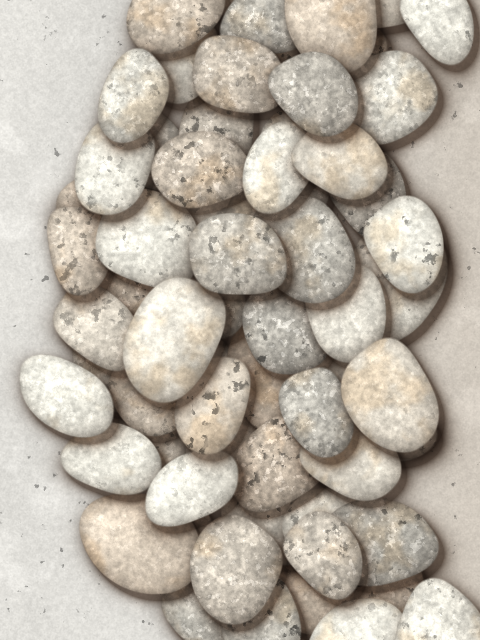
Reproduce this texture procedurally as a Shadertoy shader.

```glsl
const vec3 CREAM = vec3(0.96, 0.95, 0.90);
const vec3 GREY = vec3(0.73, 0.715, 0.675);
const vec3 TAN = vec3(0.83, 0.75, 0.66);
const vec3 CONCRETE = vec3(0.86, 0.852, 0.828);
const vec3 SHADOW = vec3(0.36, 0.30, 0.26);
const vec2 SPACING = vec2(0.127, 0.120);

struct Pebble { vec2 centre; vec2 radii; float turn; vec2 seed; };

vec2 hash2(vec2 p) {
    vec3 q = fract(p.xyx * vec3(0.1031, 0.1030, 0.0973));
    q += dot(q, q.yzx + 33.33);
    return fract((q.xx + q.yz) * q.zy);
}

float noise(vec2 p) {
    vec2 i = floor(p), f = fract(p);
    f = f * f * (3.0 - 2.0 * f);
    float low = mix(hash2(i).x, hash2(i + vec2(1.0, 0.0)).x, f.x);
    float high = mix(hash2(i + vec2(0.0, 1.0)).x, hash2(i + 1.0).x, f.x);
    return mix(low, high, f.y);
}

float fbm(vec2 p) {
    float sum = 0.0, gain = 0.533;
    for (int i = 0; i < 4; i++, gain *= 0.5) {
        sum += gain * noise(p);
        p = mat2(1.6, 1.2, -1.2, 1.6) * p + 7.3;
    }
    return sum;
}

mat2 rotation(float a) { return mat2(cos(a), sin(a), -sin(a), cos(a)); }

Pebble makePebble(vec2 cell, float under) {
    vec2 key = cell + 40.0 * under + 11.0;
    vec2 jitter = hash2(key) - 0.5, size = hash2(key + 91.0);
    vec2 stagger = vec2(0.5 * mod(cell.y, 2.0), 0.0) + 0.5 * under;
    vec2 centre = (cell + vec2(0.3, 0.15) + stagger + 0.42 * jitter) * SPACING;
    float radius = 0.064 + 0.012 * size.x + 0.02 * pow(size.x, 6.0);
    vec2 seed = hash2(key + 37.0);
    return Pebble(centre, radius * vec2(1.08, mix(0.74, 0.98, size.y)), 6.2832 * seed.x, seed);
}

// Outline of the heap, tested at pebble centres
bool inHeap(vec2 c, float inset) {
    float left = 0.055 + 0.85 * (c.y - 0.58) * (c.y - 0.58);
    float right = 0.675 + 0.02 * cos(c.y * 19.0);
    return c.x > left + inset && c.x < right - inset;
}

// Position in pebble space, bent into a slightly lopsided egg
vec2 pebbleSpace(vec2 p, Pebble b) {
    vec2 q = (p - b.centre) * rotation(b.turn) / b.radii;
    q += 0.11 * sin(q.yx * 1.8 + 6.2832 * b.seed);
    return q * vec2(1.0, 1.0 + 0.16 * (b.seed.y - 0.3) * q.x);
}

float roundness(vec2 q) {
    vec2 a = pow(abs(q), vec2(2.35));
    return pow(a.x + a.y, 1.0 / 2.35);
}

vec3 pebbleColour(vec2 p, vec2 q, Pebble b) {
    vec2 mood = hash2(b.seed * 517.0);
    vec2 grainPos = rotation(b.turn + 0.5) * p + b.seed * 9.0;
    vec3 tint = mix(GREY, CREAM, smoothstep(0.05, 0.8, mood.x));
    tint = mix(tint, TAN, 0.65 * smoothstep(0.5, 0.95, mood.y));
    // Mottling, stains, fine grit, pale flecks and dark pits
    float mottle = fbm(grainPos * 32.0);
    float stain = smoothstep(0.52, 0.75, fbm(grainPos * 17.0 + 5.0));
    float grit = fbm(grainPos * 150.0);
    tint *= 0.85 + 0.30 * mottle;
    tint *= mix(vec3(1.0), vec3(0.95, 0.88, 0.79), 0.6 * stain);
    tint *= 1.0 + mix(0.55, 0.28, mood.x) * (grit - 0.5);
    float fleck = smoothstep(0.60, 0.74, fbm(grainPos * 115.0 + 13.0));
    float pit = smoothstep(0.58, 0.74, fbm(grainPos * 95.0 + 31.0));
    tint += 0.17 * fleck * (1.0 - 0.8 * mood.x);
    tint *= 1.0 - 0.5 * pit * smoothstep(0.42, 0.62, mottle) * b.seed.y;
    // Soft light from the upper left on a domed surface
    float r = min(roundness(q), 1.0);
    vec3 normal = normalize(vec3(0.9 * rotation(b.turn) * q, sqrt(1.0 - r * r) + 0.3));
    float light = dot(normal, normalize(vec3(-0.32, 0.45, 0.85)));
    float rim = 1.0 - 0.25 * pow(r, 9.0);
    float shade = clamp((0.66 + 0.43 * light) * rim, 0.0, 1.06);
    return tint * mix(SHADOW * 0.6, vec3(1.0), shade);
}

vec3 concrete(vec2 p) {
    vec3 c = CONCRETE * (0.95 + 0.10 * fbm(p * vec2(5.0, 3.0) + 2.0));
    c *= mix(vec3(1.0), vec3(0.94, 0.91, 0.88), smoothstep(0.4, 0.75, p.x));
    c += 0.04 * smoothstep(0.58, 0.72, fbm(p * 14.0));
    c *= 1.0 - 0.35 * smoothstep(0.76, 0.86, fbm(rotation(0.6) * p * 65.0));
    return c * (0.95 + 0.10 * fbm(p * 170.0));
}

void mainImage(out vec4 fragColor, in vec2 fragCoord) {
    vec2 p = fragCoord / iResolution.y;
    float pixel = 1.0 / iResolution.y;
    vec3 colour = concrete(p);
    // Layer 0 fills the gaps; layers 1 and 2 share one grid
    for (int layer = 0; layer < 3; layer++)
    for (int row = -1; row < 10; row++)
    for (int column = -1; column < 6; column++) {
        float under = layer == 0 ? 1.0 : 0.0;
        Pebble b = makePebble(vec2(float(column), float(row)), under);
        bool later = fract(b.seed.x * 7.0) > 0.5;
        if (layer > 0 && later != (layer == 2)) continue;
        if (length(p - b.centre) > 0.19 || !inHeap(b.centre, 0.05 * under)) continue;
        vec2 shadowPos = pebbleSpace(p - vec2(0.008, -0.010), b);
        float gap = max(roundness(shadowPos) - 1.0, 0.0) * b.radii.y;
        colour *= mix(vec3(1.0), SHADOW, 0.88 * exp(-gap / 0.0085));
        vec2 q = pebbleSpace(p, b);
        float edge = (roundness(q) - 1.0) * b.radii.y;
        if (edge > pixel) continue;
        float cover = 1.0 - smoothstep(-pixel, pixel, edge);
        colour = mix(colour, pebbleColour(p, q, b), cover);
    }
    // Fine grain and slightly faded blacks
    colour *= 0.97 + 0.06 * noise(rotation(0.4) * p * 420.0);
    fragColor = vec4(clamp(colour + 0.02, 0.0, 1.0), 1.0);
}
```
